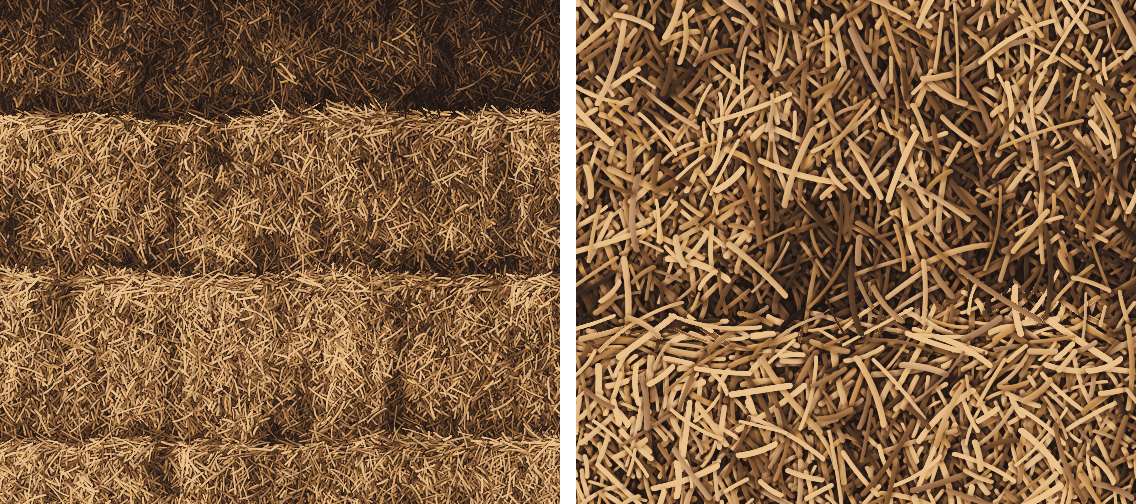
Left, the full canvas; right, a detail of the centre.
Give the GLSL for this texture, as a Shadertoy shader.

```glsl
// Stacked straw bales: sunlit rows of matted stalks with shaded seams and a dim top row.

const float ROW_HEIGHT = 0.323;
const float FIRST_LEDGE = 0.133;
const float BALE_WIDTH = 0.65;
const int LAYERS = 24;

vec4 hash4(vec3 p) {
    vec4 q = fract(p.xyzx * vec4(0.1031, 0.1030, 0.0973, 0.1099));
    q += dot(q, q.wzxy + 33.33);
    return fract((q.xxyz + q.yzzw) * q.zywx);
}

float cornerNoise(vec2 cell, vec2 offset) {
    return dot(hash4(vec3(cell, 7.0)).xy * 2.0 - 1.0, offset);
}

float gradientNoise(vec2 p) {
    vec2 i = floor(p), f = p - i;
    vec2 u = f * f * f * (f * (f * 6.0 - 15.0) + 10.0);
    vec2 e = vec2(1.0, 0.0);
    float low = mix(cornerNoise(i, f), cornerNoise(i + e.xy, f - e.xy), u.x);
    float high = mix(cornerNoise(i + e.yx, f - e.yx), cornerNoise(i + e.xx, f - e.xx), u.x);
    return mix(low, high, u.y);
}

float rowCoord(float y) {
    return (y - FIRST_LEDGE) / ROW_HEIGHT;
}

// Tone 0..1 to straw colour; pallor bleaches the gold
vec3 strawColour(float tone, float pallor) {
    const vec3 gap = vec3(0.10, 0.07, 0.06);
    const vec3 shade = vec3(0.20, 0.14, 0.11);
    const vec3 umber = vec3(0.36, 0.24, 0.15);
    const vec3 russet = vec3(0.53, 0.35, 0.20);
    const vec3 gold = vec3(0.76, 0.54, 0.27);
    const vec3 bleached = vec3(0.68, 0.52, 0.39);
    const vec3 cream = vec3(0.92, 0.77, 0.56);
    float t = clamp(tone, 0.0, 1.0) * 5.0;
    vec3 c = mix(gap, shade, min(t, 1.0));
    c = mix(c, umber, clamp(t - 1.0, 0.0, 1.0));
    c = mix(c, russet, clamp(t - 2.0, 0.0, 1.0));
    c = mix(c, mix(gold, bleached, pallor), clamp(t - 3.0, 0.0, 1.0));
    return mix(c, cream, clamp(t - 4.0, 0.0, 1.0));
}

// Broad light on the stack: rows, ledges, bale seams and pressed grooves
float baleLight(vec2 p) {
    float sway = gradientNoise(p * 3.5 + 4.0);
    float fray = gradientNoise(p * vec2(34.0, 18.0));
    float row = rowCoord(p.y + 0.04 * sway + 0.02 * fray);
    float id = floor(row), f = row - id;

    float seamX = 0.13 + 0.15 * id * id + 0.07 * id;
    float x = p.x + 0.05 * sway + 0.015 * fray;
    float bale = (x - seamX) / BALE_WIDTH;
    float seam = abs(fract(bale + 0.5) - 0.5) * BALE_WIDTH;
    float seamDepth = 0.55 * hash4(vec3(floor(bale + 0.5), id, 5.0)).y;
    float groove = gradientNoise(vec2(x * 19.0, p.y * 3.5 + id * 9.7));
    float clump = gradientNoise(p * 8.0 + 20.0);

    float light = 1.06 + 0.2 * (hash4(vec3(floor(bale), id, 3.0)).x - 0.5);
    light += 0.22 * (0.5 - p.x);
    light *= mix(0.55, 1.0, smoothstep(0.0, 0.22, f));
    light += 0.2 * smoothstep(0.78, 0.97, f);
    light *= 1.0 - seamDepth * (1.0 - smoothstep(0.002, 0.035, seam));
    light *= 1.0 + 0.65 * groove + 0.55 * clump + 0.35 * fray;
    return light * (id > 1.5 ? 0.52 - 0.12 * smoothstep(0.86, 1.0, p.y) : 1.0);
}

// One bent stalk in local axes: x = body coverage, y = soft cast shadow
vec2 stalk(vec2 q, float halfLength, float halfWidth, float bend, float pixel) {
    q.y += bend * (q.x * q.x / halfLength - 0.4 * halfLength);
    float d = length(vec2(max(abs(q.x) - halfLength, 0.0), q.y));
    float body = clamp((halfWidth - d) / pixel + 0.5, 0.0, 1.0);
    return vec2(body, 1.0 - smoothstep(halfWidth, halfWidth + 0.004, d));
}

// Lays one layer over surface = (tone, pallor, offset from the stalk centre)
vec4 layStraw(vec4 surface, vec2 p, float layer, float depth, float pixel) {
    float size = mix(0.019, 0.036, depth * depth);
    vec2 grid = p / size + layer * vec2(0.37, 0.61);
    vec2 home = floor(grid);
    for (int k = 0; k < 9; k++) {
        vec2 cell = home + vec2(k % 3, k / 3) - 1.0;
        vec4 r = hash4(vec3(cell, layer + 11.0));
        vec4 s = fract(r * 61.7);
        vec2 local = (grid - cell - r.xy) * size;

        // Upright on bale faces, lying flat along the ledges
        float ledge = smoothstep(0.82, 0.97, fract(rowCoord(p.y - local.y)));
        float upright = 1.57 + (r.z - 0.5) * mix(1.7, 2.7, depth);
        float angle = mix(upright, (r.z - 0.5) * 1.3, ledge);
        vec2 axis = vec2(cos(angle), sin(angle));
        vec2 q = vec2(dot(local, axis), dot(local, vec2(-axis.y, axis.x)));

        float halfLength = size * mix(0.22, 0.88, r.w * r.w);
        float halfWidth = mix(0.0009, 0.0021, s.x);
        vec2 mask = stalk(q, halfLength, halfWidth, (s.y - 0.5) * 0.3, pixel);
        float tone = mix(0.25, 1.2, s.z) * mix(0.55, 1.0, depth);
        tone *= 1.0 + 0.15 * clamp(q.y / halfWidth, -1.0, 1.0);
        surface.x *= 1.0 - 0.32 * mask.y * (1.0 - mask.x);
        surface = mix(surface, vec4(tone, s.w, local), mask.x);
    }
    return surface;
}

void mainImage(out vec4 fragColor, in vec2 fragCoord) {
    vec2 p = fragCoord / iResolution.y;
    vec4 surface = vec4(0.16, 0.3, 0.0, 0.0);
    for (int i = 0; i < LAYERS; i++) {
        float depth = float(i) / float(LAYERS - 1);
        surface = layStraw(surface, p, float(i), depth, 1.0 / iResolution.y);
    }
    // Each stalk takes the light of its centre, with a soft exposure curve
    float lit = max(surface.x * baleLight(p - surface.zw), 0.0);
    fragColor = vec4(strawColour(1.0 - exp(-3.65 * pow(lit, 1.5)), surface.y), 1.0);
}
```
